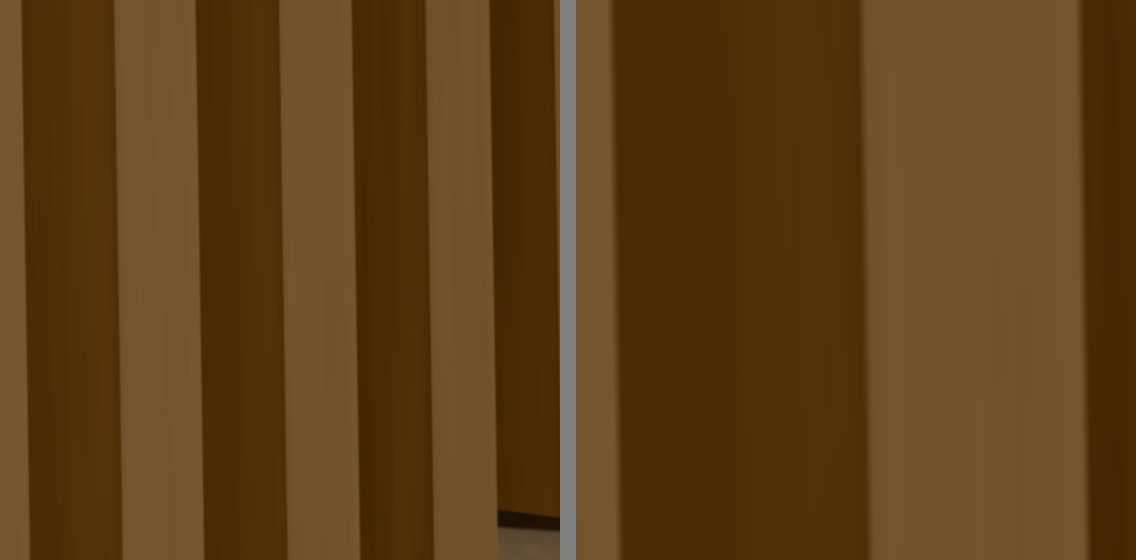
Left: the whole. Right: its middle third, enlarged.
This texture is drawn by a WebGL 1 fragment shader. Its source:

```glsl
precision highp float;
// Dim wooden slats: pale fronts and dark recesses narrowing to the right, with a floor corner.

uniform vec2 u_resolution;

const float RECESS = 0.52;   // share of each repeat taken by the dark side
const vec3 PALE_WOOD = vec3(0.453, 0.333, 0.182);
const vec3 PALE_SHADE = vec3(0.420, 0.292, 0.142);
const vec3 DARK_WOOD = vec3(0.325, 0.198, 0.030);
const vec3 DEEP_WOOD = vec3(0.255, 0.143, 0.004);
const vec3 SHADOW = vec3(0.115, 0.065, 0.015);
const vec3 FLOOR_COLOR = vec3(0.385, 0.305, 0.210);

float hash(vec2 p) {
  vec3 q = fract(vec3(p.xyx) * 0.1031);
  q += dot(q, q.yzx + 33.33);
  return fract((q.x + q.y) * q.z);
}

float noise(vec2 p) {
  vec2 i = floor(p);
  vec2 f = fract(p);
  f = f * f * (3.0 - 2.0 * f);
  float low = mix(hash(i), hash(i + vec2(1.0, 0.0)), f.x);
  float high = mix(hash(i + vec2(0.0, 1.0)), hash(i + vec2(1.0)), f.x);
  return mix(low, high, f.y);
}

// Long vertical fibres, centred on zero
float grain(vec2 p, float seed) {
  vec2 q = p + vec2(seed * 7.3 + 20.0, seed * 3.1 + 20.0);
  float broad = noise(q * vec2(34.0, 1.3));
  float medium = noise(q * vec2(85.0, 2.5));
  float fine = noise(q * vec2(170.0, 9.0));
  return broad * 0.4 + medium * 0.4 + fine * 0.2 - 0.5;
}

// Slat index along x, with spacing that shrinks in perspective
float slatCoord(float x, float start, float pitch, float shrink) {
  float root = sqrt(max(pitch * pitch - 4.0 * shrink * (x - start), 0.0001));
  return (pitch - root) / (2.0 * shrink);
}

// Shaded recess: t runs from its left edge to its right edge
vec3 darkSide(float t, float id, vec2 p) {
  float fibre = grain(p, id) * (id == 2.0 ? 1.5 : 0.9);
  float tone = 0.32 + 0.52 * smoothstep(0.0, 0.75, t) + 0.5 * fibre;
  tone += 0.14 - 0.13 * id + 0.12 * (p.y - 0.5) * (1.0 - id);
  tone -= 0.25 * smoothstep(0.90, 0.98, t);
  return mix(DEEP_WOOD, DARK_WOOD, clamp(tone, -0.1, 1.1));
}

// Lit front: t runs from its left edge to its right edge
vec3 paleSide(float t, float id, vec2 p) {
  float fibre = grain(p, id + 11.0);
  float tone = 0.95 - 0.17 * max(id, 0.0) + 0.55 * fibre;
  tone += 0.20 * smoothstep(0.82, 0.96, t);
  tone -= 0.30 * (1.0 - smoothstep(0.0, 0.12, t));
  tone += 0.15 * (noise(p * vec2(5.0, 3.0)) - 0.5);
  return mix(PALE_SHADE, PALE_WOOD, clamp(tone, -0.1, 1.15));
}

// Dark gap and floor showing under the last recess
vec3 addFloor(vec3 color, vec2 uv, float soft) {
  float along = uv.x - 0.895;
  float gapTop = 0.089 - 0.13 * along;
  float floorTop = 0.060 - 0.065 * along;
  float gap = 1.0 - smoothstep(gapTop - soft, gapTop + soft, uv.y);
  float ground = 1.0 - smoothstep(floorTop - 2.0 * soft, floorTop + soft, uv.y);
  float light = 0.86 + 0.14 * smoothstep(0.0, 0.04, floorTop - uv.y);
  light += 0.08 * (noise(uv * vec2(40.0, 90.0)) - 0.5);
  color = mix(color, SHADOW, gap);
  return mix(color, FLOOR_COLOR * light, ground);
}

void main() {
  vec2 uv = gl_FragCoord.xy / u_resolution;
  float soft = max(0.0035, 1.0 / u_resolution.x);

  // Straighten the slight lean, then find the slat
  vec2 p = vec2(uv.x - 0.0155 * (1.0 - uv.y), uv.y);
  float pitch = 0.3275;
  float shrink = 0.0163;
  float k = slatCoord(p.x, 0.038, pitch, shrink);
  float blur = soft / (pitch - 2.0 * shrink * k);

  // Each side keeps its own index past its edges so that blends stay continuous
  float darkId = floor(k + 0.5 - 0.5 * RECESS);
  float paleId = floor(k - 0.5 * RECESS);
  float darkT = (k - darkId) / RECESS;
  float paleT = (k - paleId - RECESS) / (1.0 - RECESS);

  vec3 dark = darkSide(darkT, darkId, p);
  if (darkId == 3.0) dark = addFloor(dark, uv, soft);
  vec3 pale = paleSide(paleT, paleId, p);

  float halfPale = 0.5 * (1.0 - RECESS);
  float offset = abs(k - paleId - RECESS - halfPale);
  float front = 1.0 - smoothstep(halfPale - blur, halfPale + blur, offset);
  gl_FragColor = vec4(mix(dark, pale, front), 1.0);
}
```
